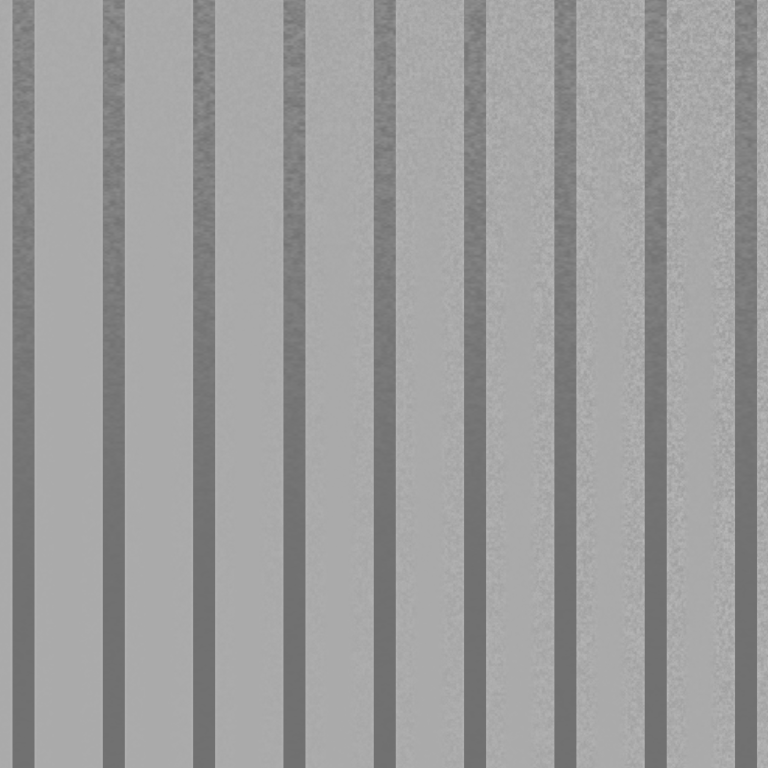
Write a three.js fragment shader that draws this pattern.

```glsl
varying vec2 vUv;

const float PERIOD = 0.1176;
const float FIRST_CENTER = 0.0306;
const float HALF_WIDTH = 0.0143;
const float EDGE_SOFTNESS = 0.0009;

float hash(vec2 p) {
  vec3 q = fract(p.xyx * 0.1031);
  q += dot(q, q.yzx + 33.33);
  return fract((q.x + q.y) * q.z);
}

float valueNoise(vec2 p) {
  vec2 cell = floor(p);
  vec2 f = fract(p);
  f = f * f * (3.0 - 2.0 * f);
  float low = mix(hash(cell), hash(cell + vec2(1.0, 0.0)), f.x);
  float high = mix(hash(cell + vec2(0.0, 1.0)), hash(cell + vec2(1.0, 1.0)), f.x);
  return mix(low, high, f.y);
}

// Signed grain from two octaves, roughly -0.5 to 0.5
float grain(vec2 uv, vec2 cells) {
  float coarse = valueNoise(uv * cells);
  float fine = valueNoise(uv * cells * 1.9 + 17.0);
  return mix(coarse, fine, 0.4) - 0.5;
}

// Pale panel: grain grows to the right and leaves a calm band in the middle
float panelShade(vec2 uv, float across) {
  float calm = 1.0 - smoothstep(0.12, 0.28, abs(across - 0.48));
  calm *= 1.0 - 0.8 * smoothstep(0.5, 0.95, uv.y);
  float strength = 0.008 + 0.125 * smoothstep(0.1, 1.05, uv.x);
  strength += 0.02 * smoothstep(0.5, 1.0, uv.y);
  strength *= 1.0 - 0.9 * calm;
  strength *= mix(0.75, 1.0, smoothstep(0.0, 0.35, uv.y));
  return 0.668 - 0.012 * uv.y * uv.x + strength * grain(uv, vec2(260.0));
}

// Dark stripe: flat at the bottom, lighter and rougher towards the top
float stripeShade(vec2 uv) {
  float wear = smoothstep(0.2, 1.0, uv.y);
  float streaks = grain(uv + 3.0, vec2(130.0, 210.0));
  return mix(0.442, 0.515, wear) + (0.008 + 0.12 * wear) * streaks;
}

void main() {
  // Distance to the nearest stripe edge, negative inside the stripe
  float offset = (fract((vUv.x - FIRST_CENTER) / PERIOD + 0.5) - 0.5) * PERIOD;
  float edge = abs(offset) - HALF_WIDTH;
  float stripe = 1.0 - smoothstep(-EDGE_SOFTNESS, EDGE_SOFTNESS, edge);

  // Position across the panel between two stripes
  float fromStripe = mod(vUv.x - FIRST_CENTER - HALF_WIDTH, PERIOD);
  float across = fromStripe / (PERIOD - 2.0 * HALF_WIDTH);

  // Faint bright rim along each stripe
  float rim = 0.015 * (1.0 - smoothstep(0.0, 0.0025, abs(edge - 0.0015)));

  float shade = mix(panelShade(vUv, across) + rim, stripeShade(vUv), stripe);
  gl_FragColor = vec4(vec3(shade), 1.0);
}
```
